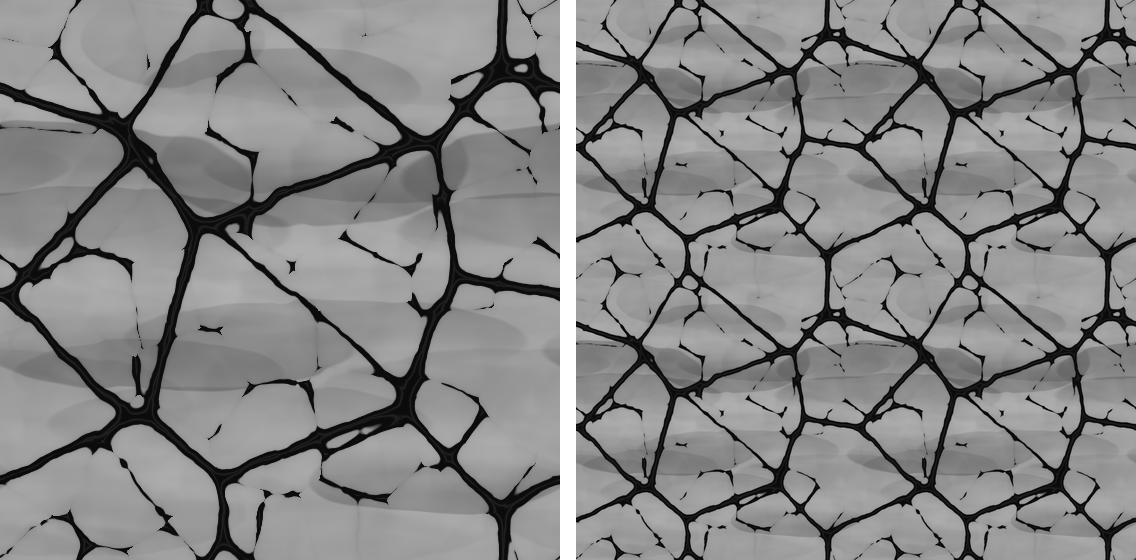
Left: one tile. Right: repeated 2 by 2.
A three.js fragment shader for this texture:

```glsl
// Cracked grey stone: dark diagonal fissures between large plates, broken thin
// cracks inside them, and flat overlapping lens-shaped shadows on the surface.
// Two wrapped cellular fields are blended smoothly so that junctions are rounded.

#define PLATES 2.0                     // large diagonal cells per tile: 2 n n
#define SHARDS 5.0                     // small diagonal cells per tile: 2 n n
#define LENSES vec2(3.0, 6.0)          // shadow lenses per tile
#define FISSURE vec2(0.0020, 0.0092)   // half width range of wide cracks
#define HAIRLINE vec2(-0.0280, 0.0030) // negative widths leave gaps
#define ROUNDING 115.0                 // lower gives rounder junctions
#define EDGE 0.0012                    // softness of crack borders
#define STONE 0.642
#define CRACK_DARK 0.045
#define RIDGE_LIGHT 0.08

varying vec2 vUv;

const float TAU = 6.2831853;

vec2 hash2(vec2 p) {
  vec3 q = fract((p.xyx * 7.31 + 41.7) * vec3(0.1031, 0.1030, 0.0973));
  q += dot(q, q.yzx + 33.33);
  return fract((q.xx + q.yz) * q.zy);
}

// Layered sines with whole-number frequencies, roughly -1 to 1.
float waves(vec2 p, vec2 range, float seed) {
  float sum = 0.0, last = 0.0;
  for (int i = 0; i < 7; i++) {
    vec2 key = vec2(float(i) * 3.0 + 1.0, seed);
    vec2 freq = floor(hash2(key) * (2.0 * range + 1.0)) - range;
    float phase = hash2(key + 19.0).x;
    last = sin(TAU * (dot(freq, p) + phase) + 1.3 * last);
    sum += last;
  }
  return sum / 3.5;
}

// The diagonal grid repeats by (n, n) and (-n, n).
vec2 wrapId(vec2 id, float n) {
  id -= n * floor((id.y + 0.5) / n);
  return vec2(id.x - 2.0 * n * floor((id.x + 0.5) / (2.0 * n)), id.y);
}

vec2 cellPoint(vec2 id, float n, float seed) {
  return id + 0.08 + 0.84 * hash2(wrapId(id, n) + seed);
}

float cellKey(vec2 id, float n, float seed) {
  return hash2(wrapId(id, n) + seed + 53.0).x;
}

// Sum of exponentials of the distances to all cell borders, where each border
// has its own half width. Its logarithm is a smooth distance to the cracks.
float crackSum(vec2 p, float n, vec2 widths, float seed) {
  vec2 g = n * vec2(p.x - p.y, p.x + p.y);
  vec2 home = floor(g), nearId = home, nearVec = vec2(9.0);
  float scale = 0.70710678 / n;
  for (int y = -1; y <= 1; y++)
  for (int x = -1; x <= 1; x++) {
    vec2 id = home + vec2(float(x), float(y));
    vec2 v = (cellPoint(id, n, seed) - g) * scale;
    if (dot(v, v) < dot(nearVec, nearVec)) { nearVec = v; nearId = id; }
  }
  float nearKey = cellKey(nearId, n, seed), sum = 0.0;
  for (int y = -2; y <= 2; y++)
  for (int x = -2; x <= 2; x++) {
    if (x == 0 && y == 0) continue;
    vec2 id = nearId + vec2(float(x), float(y));
    vec2 v = (cellPoint(id, n, seed) - g) * scale;
    float border = dot(0.5 * (v + nearVec), normalize(v - nearVec));
    float thin = 1.0 - fract(nearKey + cellKey(id, n, seed));
    sum += exp(-ROUNDING * (border - mix(widths.y, widths.x, thin * thin)));
  }
  return sum;
}

// Wide flat lenses, crisp on one side and fading out towards the other.
float lensShade(vec2 p) {
  vec2 home = floor(p * LENSES);
  float shade = 0.0;
  for (int y = -2; y <= 2; y++)
  for (int x = -2; x <= 2; x++) {
    vec2 id = home + vec2(float(x), float(y));
    vec2 key = mod(id, LENSES);
    vec2 size = mix(vec2(0.16, 0.04), vec2(0.46, 0.13), hash2(key + 7.0));
    vec2 kind = hash2(key + 29.0);
    vec2 q = (p - (id + hash2(key + 3.0)) / LENSES) / size;
    float side = kind.x < 0.5 ? -1.0 : 1.0;
    float inside = 1.0 - smoothstep(0.95, 1.0, length(q));
    shade += inside * smoothstep(-0.9, 0.6, side * q.y) * mix(-0.02, 0.125, kind.y);
  }
  return shade;
}

void main() {
  // Gentle bends and fine raggedness of the crack lines
  vec2 bend = vec2(waves(vUv, vec2(4.0), 2.0), waves(vUv, vec2(4.0), 5.0));
  vec2 rough = vec2(waves(vUv, vec2(26.0), 8.0), waves(vUv, vec2(26.0), 11.0));
  vec2 p = vUv + 0.006 * bend + 0.0009 * rough;

  // Cracks
  float swell = 0.0036 * waves(vUv, vec2(13.0), 14.0);
  float plates = crackSum(p, PLATES, FISSURE + 0.25 * swell, 1.0);
  float shards = crackSum(p, SHARDS, HAIRLINE + swell, 90.0);
  float dist = -log(plates + shards) / ROUNDING;

  // Stone surface: clouds, faint horizontal streaks and lens shadows
  float stone = STONE - lensShade(vUv + 0.006 * bend);
  stone += 0.025 * waves(vUv, vec2(4.0, 7.0), 17.0);
  stone += 0.011 * waves(vUv, vec2(9.0, 12.0), 23.0);
  stone += 0.007 * waves(vUv, vec2(2.0, 24.0), 31.0);
  stone -= 0.06 * exp(-max(dist, 0.0) / 0.004);
  stone = clamp(stone, 0.36, 0.72);

  // Dark crack floor with a faint lighter ridge
  float ridge = (-dist - 0.0078) / 0.0016;
  float crack = CRACK_DARK + RIDGE_LIGHT * exp(-ridge * ridge);

  float grey = mix(crack, stone, smoothstep(-EDGE, EDGE, dist));
  gl_FragColor = vec4(vec3(grey), 1.0);
}
```
